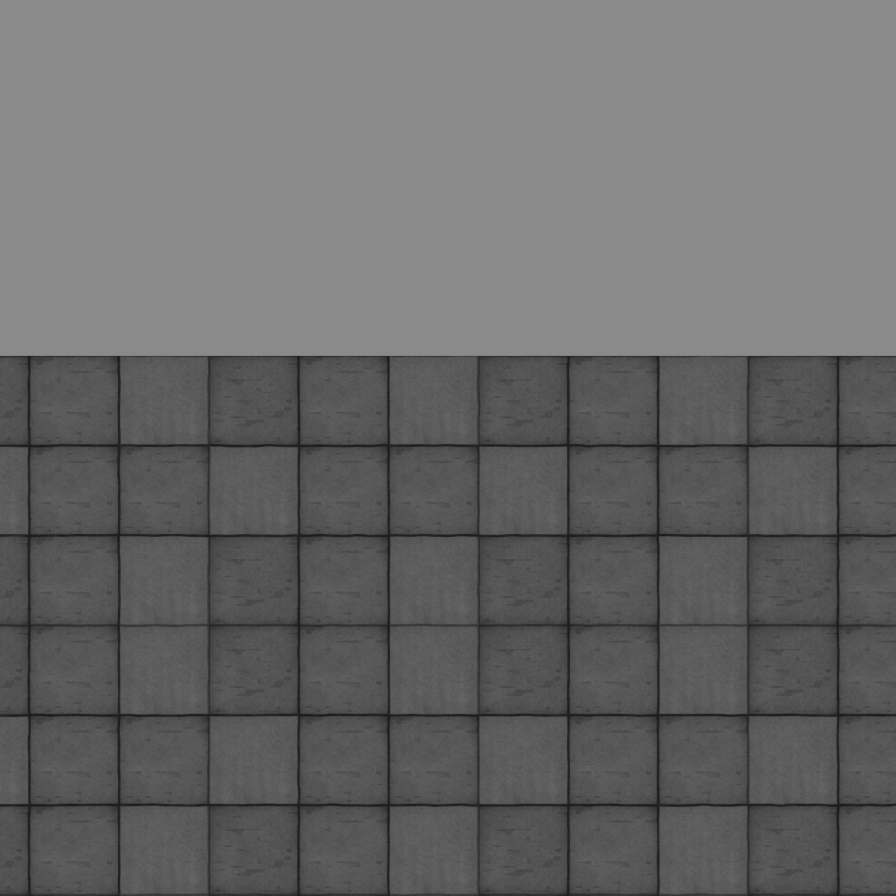
This texture is drawn by a Shadertoy shader. Its source:

```glsl
// Draws a wall of worn grey square tiles under a plain grey upper band.

float hash(vec2 p) {
    return fract(sin(dot(p, vec2(127.1, 311.7))) * 43758.5453);
}

float noise(vec2 p) {
    vec2 i = floor(p), f = fract(p);
    f = f * f * (3.0 - 2.0 * f);
    return mix(mix(hash(i), hash(i + vec2(1, 0)), f.x),
               mix(hash(i + vec2(0, 1)), hash(i + vec2(1, 1)), f.x), f.y);
}

float fbm(vec2 p) {
    float sum = 0.0, weight = 0.5;
    for (int i = 0; i < 4; i++) {
        sum += weight * noise(p);
        p = p * 2.03 + 7.1;
        weight *= 0.5;
    }
    return sum;
}

// Face of one tile; kind 0 is dark, 1 medium, 2 light. p.y runs upward.
float tileFace(vec2 p, float kind) {
    vec2 seed = vec2(kind * 37.0 + 5.0, kind * 19.0);
    float shade = kind < 0.5 ? 0.338 : (kind < 1.5 ? 0.350 : 0.362);

    // Clouding, grain and short scuffs
    shade += 0.05 * (fbm(p * 5.0 + seed) - 0.47);
    shade += 0.035 * (noise(p * 48.0 + seed) - 0.5);
    float scuff = smoothstep(0.76, 0.92, noise(p * vec2(9.0, 22.0) + seed));
    shade -= (kind < 1.5 ? 0.045 : 0.012) * scuff;

    // Grime gathering along the rim, heavier at the top corners
    vec2 side = min(p, 1.0 - p);
    float ragged = 0.6 + 0.8 * fbm(p * 9.0 + seed + 11.0);
    float rim = exp(-side.x * 17.0 / ragged) + exp(-side.y * 17.0 / ragged);
    float corner = exp(-7.0 * length(vec2(side.x, 1.0 - p.y)));
    shade -= (kind < 1.5 ? 0.075 : 0.035) * rim;
    shade -= (kind < 1.5 ? 0.045 : 0.0) * corner;

    // Faint vertical streaks on the light tiles
    if (kind > 1.5)
        shade += 0.008 * sin(p.x * 40.0) * smoothstep(0.8, 0.2, p.y);
    return shade;
}

void mainImage(out vec4 fragColor, in vec2 fragCoord) {
    vec2 uv = fragCoord / iResolution.xy;
    float pixel = 1.0 / iResolution.y;

    // Tile grid, counted rightward and downward from the wall's top edge
    vec2 grid = vec2(uv.x - 0.0326, 0.6029 - uv.y) / 0.1003;
    vec2 cell = floor(grid);
    vec2 local = fract(grid);

    // Three kinds repeat across; every third row swaps dark and light
    float kind = mod(cell.x + 1.0, 3.0);
    if (mod(cell.y, 3.0) == 1.0) kind = mod(4.0 - cell.x, 3.0) == 0.0 ? 1.0 : kind;
    if (mod(cell.y, 3.0) == 1.0 && kind != 1.0) kind = 2.0 - kind;
    float shade = tileFace(vec2(local.x, 1.0 - local.y), kind);

    // Joints, thinner and paler on every third line
    vec2 line = floor(grid + 0.5);
    vec2 wobble = 0.0012 * (vec2(noise(uv.yx * 70.0), noise(uv * 70.0)) - 0.5);
    vec2 gap = abs((grid - line) * 0.1003 + wobble);
    vec2 joint = 1.0 - smoothstep(vec2(0.0005), vec2(0.0011 + pixel), gap);
    joint.x *= mod(line.x, 3.0) == 2.0 ? 0.55 : 0.9;
    joint.y *= mod(line.y, 3.0) == 0.0 ? 0.5 : 0.95;
    joint *= 0.75 + 0.25 * noise(uv * 130.0);
    shade = mix(shade, 0.1, max(joint.x, joint.y));

    // Plain band above the wall
    float wall = smoothstep(-0.5, 0.5, grid.y * 0.1003 / pixel);
    fragColor = vec4(vec3(mix(0.54, shade, wall)), 1.0);
}
```
